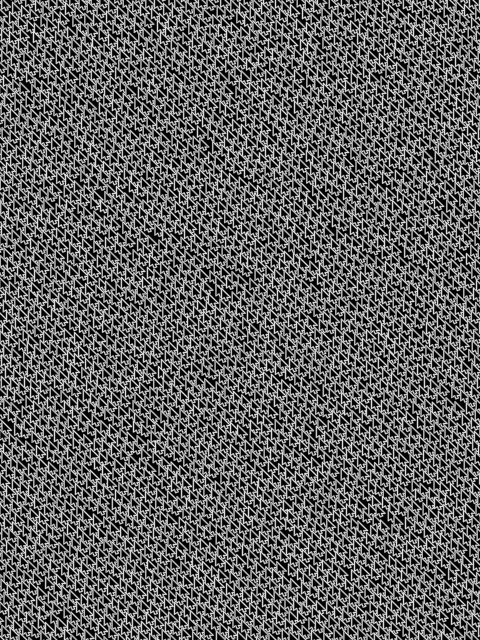
Write a WebGL 2 fragment shader that draws this pattern.

```glsl
#version 300 es
precision highp float;

uniform vec2 u_resolution;
out vec4 fragColor;

// All lengths are fractions of the canvas height
const float CELL        = 0.0155;
const float TILT        = 0.41;    // lattice rows fall to the right, radians
const float JITTER      = 0.37;    // scatter range, in cells
const float DART_HEIGHT = 0.0204;
const float SIZE_SPREAD = 0.12;
const float LINE_REACH  = 0.0020;  // from line centre to full dark
const vec3  INK         = vec3(0.01);
const vec3  CHALK       = vec3(0.88);

// Barbed dart with its tip at the origin, height 1
const int CORNERS = 7;
const vec2 DART[CORNERS] = vec2[CORNERS](
    vec2(0.00, 0.00), vec2(0.00, -0.86), vec2(0.22, -0.73),
    vec2(0.33, -0.97), vec2(0.52, -0.90), vec2(0.43, -0.71),
    vec2(0.71, -0.70));

vec3 hash3(vec2 cell) {
    vec3 q = fract(vec3(cell.xyx) * vec3(0.1031, 0.1030, 0.0973));
    q += dot(q, q.yxz + 33.33);
    return fract((q.xxy + q.yzz) * q.zyx);
}

// Signed distance to the dart outline, negative inside
float dartDistance(vec2 p) {
    float nearest = dot(p - DART[0], p - DART[0]);
    float side = 1.0;
    for (int i = 0, j = CORNERS - 1; i < CORNERS; j = i, i++) {
        vec2 edge = DART[j] - DART[i];
        vec2 w = p - DART[i];
        vec2 gap = w - edge * clamp(dot(w, edge) / dot(edge, edge), 0.0, 1.0);
        nearest = min(nearest, dot(gap, gap));
        bvec3 crossing = bvec3(p.y >= DART[i].y, p.y < DART[j].y,
                               edge.x * w.y > edge.y * w.x);
        if (all(crossing) || all(not(crossing))) side = -side;
    }
    return side * sqrt(nearest);
}

// Paint one dart over the brightness below it
float paintDart(float below, vec2 p, float size, float pixel) {
    float d = dartDistance(p / size) * size;
    float reach = max(LINE_REACH, pixel);
    float fill = 1.0 - smoothstep(-0.5 * pixel, 0.5 * pixel, d);
    float line = clamp(1.0 - abs(d) / reach, 0.0, 1.0);
    return max(below * (1.0 - fill), line);
}

void main() {
    vec2 p = gl_FragCoord.xy / u_resolution.y;
    float pixel = 1.0 / u_resolution.y;

    // Tilted lattice: the columns are its two axes
    mat2 lattice = CELL * mat2(cos(TILT), -sin(TILT), sin(TILT), cos(TILT));
    vec2 home = floor(inverse(lattice) * p);
    float light = 0.0;

    // Lower darts lie over the ones above them
    for (int row = 2; row >= -1; row--) {
        for (int column = -2; column <= 1; column++) {
            vec2 cell = home + vec2(column, row);
            vec3 rnd = hash3(cell + 117.0);
            vec2 tip = lattice * (cell + 0.5 + (rnd.xy - 0.5) * JITTER);
            float size = DART_HEIGHT * (1.0 + SIZE_SPREAD * (rnd.z - 0.5));
            light = paintDart(light, p - tip, size, pixel);
        }
    }

    fragColor = vec4(mix(INK, CHALK, light), 1.0);
}
```
